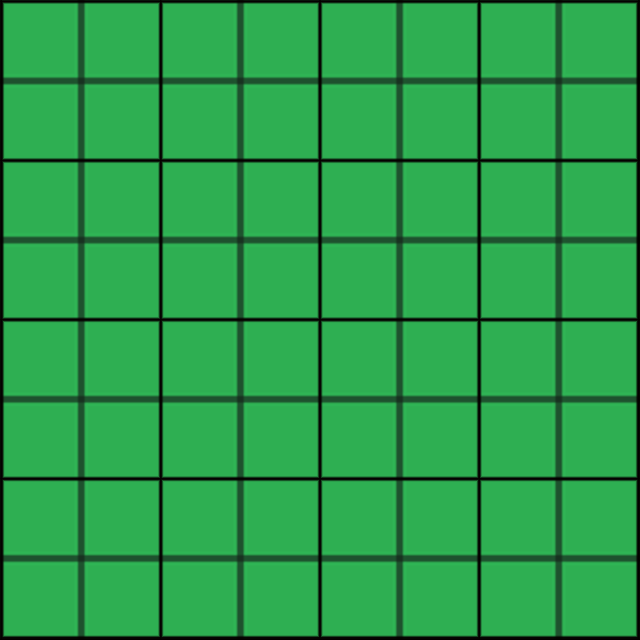
Reproduce this pattern procedurally as a WebGL 2 fragment shader.

```glsl
#version 300 es
precision highp float;

uniform vec2 u_resolution;
out vec4 fragColor;

const vec3 GREEN = vec3(0.18, 0.685, 0.322);
const vec3 SHADE = vec3(0.085, 0.13, 0.105);
const vec3 BLACK = vec3(0.015, 0.0, 0.0);

const float CELL = 0.2487;         // spacing of the black lines
const float BLACK_HALF = 0.0027;   // half widths
const float SHADE_HALF = 0.0051;
const float SOFTNESS = 0.0024;
const float SHADE_OPACITY = 0.66;

// Distance on each axis to the nearest line of a grid
vec2 gridDistance(vec2 p, float spacing, float shift) {
    return abs(fract(p / spacing + shift + 0.5) - 0.5) * spacing;
}

// Soft-edged coverage of a line on each axis
vec2 lineMask(vec2 dist, float halfWidth, float softness) {
    return 1.0 - smoothstep(halfWidth - softness, halfWidth + softness, dist);
}

// Faint bright fringe beside a line
vec2 fringe(vec2 dist, float offset, float width) {
    vec2 t = (dist - offset) / width;
    return exp(-t * t);
}

void main() {
    vec2 uv = gl_FragCoord.xy / u_resolution;
    vec2 p = uv - vec2(0.5, 0.5005);
    float softness = max(SOFTNESS, 0.75 / min(u_resolution.x, u_resolution.y));

    vec2 blackDist = gridDistance(p, CELL, 0.0);
    vec2 shadeDist = gridDistance(p, CELL, 0.5);
    vec2 blackLines = lineMask(blackDist, BLACK_HALF, softness);
    vec2 shadeLines = lineMask(shadeDist, SHADE_HALF, softness);

    // Green ground with fringes
    vec2 glow = fringe(shadeDist, SHADE_HALF + 0.004, 0.002);
    vec3 color = GREEN * (1.0 + 0.035 * max(glow.x, glow.y));

    // Translucent half-cell lines, darker where they cross
    color = mix(color, SHADE, SHADE_OPACITY * shadeLines.x);
    color = mix(color, SHADE, SHADE_OPACITY * shadeLines.y);

    // Black cell lines and the outer border
    vec2 border = smoothstep(0.4974 - softness, 0.4974 + softness, abs(p));
    vec2 dark = max(blackLines, border);
    color = mix(color, BLACK, max(dark.x, dark.y));

    fragColor = vec4(color, 1.0);
}
```
